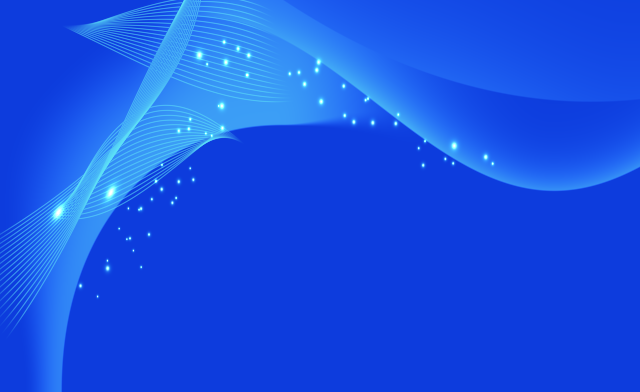
Reproduce this background procedurally as a Shadertoy shader.

```glsl
// Blue backdrop with a glowing arch, a sweeping ribbon, woven line meshes and sparkles.
#define CANVAS_WIDTH 7.68
#define DEEP_BLUE vec3(0.05, 0.235, 0.867)
#define BRIGHT_CYAN vec3(0.33, 0.82, 0.965)
#define STRAND_COLOR vec3(0.36, 0.88, 0.97)
#define STRAND_COUNT 18
#define STRAND_WIDTH 0.003
#define STRAND_OPACITY 0.55
#define STRAND_WEAVE 0.13
#define SPARKLE_COUNT 30
#define SPARKLE_SPREAD 0.5

const float PI = 3.14159265;

float hash(float n) { return fract(sin(n * 127.1 + 3.7) * 4375.85); }

// Falls from 1 to 0 between the two limits
float fade(float from, float to, float x) { return 1.0 - smoothstep(from, to, x); }

vec3 lightRamp(float light) {
    light = clamp(light, 0.0, 1.0);
    vec3 color = mix(DEEP_BLUE, BRIGHT_CYAN, light);
    float rest = max(1.0 - light / 0.45, 0.0);
    color.b = mix(BRIGHT_CYAN.b, DEEP_BLUE.b, rest * rest);
    return color;
}

// Arch with a crisp inner rim, soft outer side and dissolving right end
float archLight(vec2 p, float px) {
    vec2 radii = vec2(p.x < 3.4 ? 2.66 : 3.47, 3.22);
    vec2 q = abs(p - vec2(3.4, 4.72)) / radii;
    float rim = pow(pow(q.x, 2.15) + pow(q.y, 2.15), 1.0 / 2.15) - 1.0;
    float height = fade(1.2, 4.7, p.y);
    float width = mix(0.17, 0.54, height) + 0.5 * smoothstep(1.5, 3.0, p.x);
    float light = mix(0.45, 0.66, height) * fade(0.0, 1.0, rim / width);
    float soft = px + 0.3 * smoothstep(3.4, 4.8, p.x);
    return light * smoothstep(-px, soft, rim * 2.9) * fade(3.3, 5.2, p.x);
}

// Ribbon above a cosine edge, split by a second curve; x = light, y = coverage
vec2 ribbonLight(vec2 p, float px) {
    float phase = PI * (p.x - 2.4) / 4.25;
    float slope = 1.045 * PI / 4.25 * sin(phase);
    float above = (1.245 - 1.045 * cos(phase) - p.y) / sqrt(1.0 + slope * slope);
    float d = max(above, 0.0);
    float lower = 0.45 * fade(3.0, 6.6, p.x) * exp(-0.5 * d)
                + mix(0.2, 0.58, smoothstep(3.0, 5.0, p.x)) * exp(-d / 0.26);

    float bend = (7.1 - p.x) / 3.7;
    float over = 1.22 * (1.0 - bend * bend) - p.y;
    float upper = 0.28 * exp(-max(over, 0.0) / 0.9) * (1.0 - 0.5 * smoothstep(5.2, 7.7, p.x));
    float light = mix(lower, upper, smoothstep(-px, px, over));
    return vec2(light, smoothstep(-px, px, above) * smoothstep(2.0, 3.0, p.x));
}

float cubic(vec4 c, float s) {
    float r = 1.0 - s;
    return dot(c, vec4(r * r * r, 3.0 * r * r * s, 3.0 * r * s * s, s * s * s));
}

// Strands blended between two cubics and slid along them so that they weave:
// q.x runs along, q.y across. Strand ends move from ends.x to ends.y.
float mesh(vec2 q, vec2 span, vec4 first, vec4 last, vec2 ends, float px) {
    float extent = span.y - span.x;
    float start = (q.x - span.x) / extent;
    if (start < -0.1 || start > 1.1) return 0.0;
    float clear = 1.0;
    for (int i = 0; i < STRAND_COUNT; i++) {
        float k = float(i) / float(STRAND_COUNT - 1);
        float s = start + STRAND_WEAVE * (k - 0.5);
        vec4 c = mix(first, last, k);
        float y = cubic(c, s);
        float slope = (cubic(c, s + 0.01) - y) / (0.01 * extent);
        float d = abs(q.y - y) / sqrt(1.0 + slope * slope);
        float end = mix(ends.x, ends.y, k);
        float tips = smoothstep(0.0, 0.1, s) * fade(end - 0.4, end, q.x);
        clear *= 1.0 - STRAND_OPACITY * tips * fade(0.0, STRAND_WIDTH + 0.9 * px, d);
    }
    return 1.0 - clear;
}

// White core inside a cyan halo
vec3 sparkle(vec2 d, float size) {
    d.y *= 0.75;
    float r = dot(d, d) / (size * size);
    return vec3(0.75, 0.8, 0.3) * exp(-r * 1.6) + vec3(0.08, 0.3, 0.1) * exp(-r * 0.4);
}

vec3 sparkles(vec2 p) {
    vec3 sum = vec3(0.0);
    for (int i = 0; i < SPARKLE_COUNT; i++) {
        float n = float(i);
        float t = (n + hash(n)) / float(SPARKLE_COUNT);
        vec2 jitter = SPARKLE_SPREAD * (vec2(hash(n + 41.0), hash(n + 83.0)) - 0.5);
        float size = mix(0.012, 0.034, pow(hash(n + 127.0), 2.0));
        vec2 alongRibbon = vec2(2.4 + 3.4 * t, 0.42 + 1.6 * t);
        vec2 alongArch = vec2(2.45 - 1.35 * pow(t, 1.5), 1.3 + 2.1 * t);
        sum += sparkle(p - alongRibbon - jitter, size);
        sum += sparkle(p - alongArch - jitter.yx, size * 0.75);
    }
    // Two large leaning glints beside the mesh crossing
    mat2 lean = mat2(1.0, 0.0, 0.4, 0.8);
    sum += sparkle(lean * (p - vec2(0.7, 2.55)), 0.05);
    return sum + sparkle(lean * (p - vec2(1.33, 2.31)), 0.045);
}

void mainImage(out vec4 fragColor, in vec2 fragCoord) {
    float px = CANVAS_WIDTH / iResolution.x;
    vec2 p = vec2(fragCoord.x, iResolution.y - fragCoord.y) * px; // y runs down from the top
    vec2 ribbon = ribbonLight(p, px);
    vec3 color = lightRamp(mix(archLight(p, px), ribbon.x, ribbon.y));

    // Falling, upper and middle meshes
    float strands = mesh(p.yx, vec2(-0.6, 4.0), vec4(2.4, 1.45, 1.1, -0.1),
                         vec4(2.45, 2.6, 1.7, -1.7), vec2(4.1, 3.0), px);
    strands = max(strands, mesh(p, vec2(0.9, 3.55), vec4(0.3, 0.0, -0.35, 0.45),
                                vec4(0.3, 0.7, 1.25, 1.22), vec2(3.3, 3.55), px));
    strands = max(strands, mesh(p, vec2(0.65, 2.95), vec4(2.55, 0.7, 1.2, 1.87),
                                vec4(2.55, 2.9, 2.0, 1.45), vec2(2.95, 2.8), px));
    fragColor = vec4(min(mix(color, STRAND_COLOR, strands) + sparkles(p), 1.0), 1.0);
}
```
